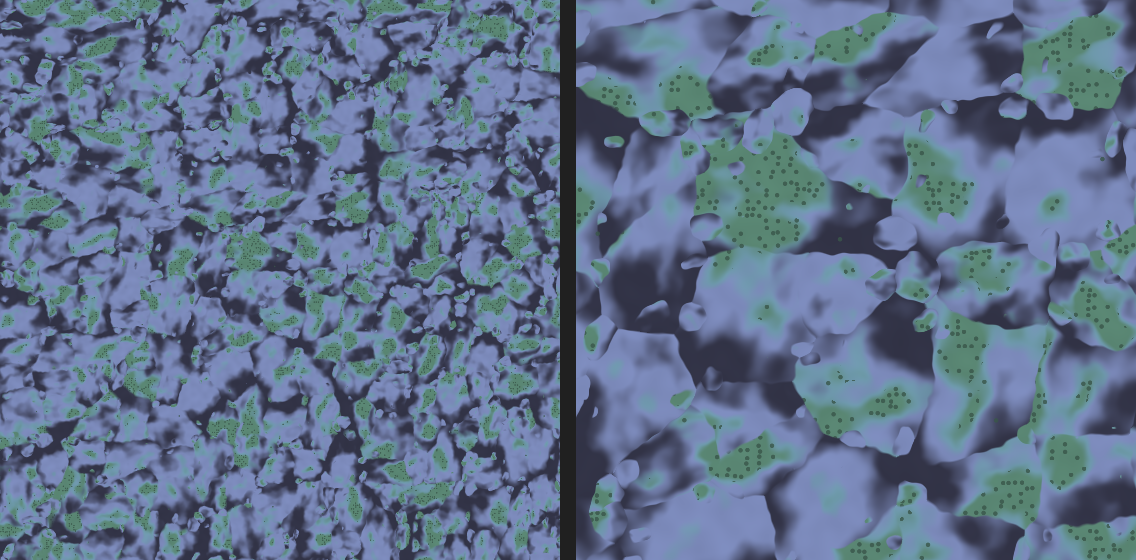
Left, the full canvas; right, a detail of the centre.
This texture is drawn by a WebGL 1 fragment shader. Its source:

```glsl
precision highp float;
// Packed mineral grains: periwinkle stones with dark shaded sides and speckled green moss.

#define LARGE_GRAINS 14.0
#define SMALL_GRAINS 29.0
#define SMALL_BIAS 0.52
#define EDGE_WOBBLE 0.0055
#define EDGE_JAG 0.0022
#define CROWDING 0.13
#define SPECKLES 270.0
#define SPECKLE_SHARE 0.32
#define STONE vec3(0.487, 0.543, 0.735)
#define SHADOW vec3(0.195, 0.200, 0.275)
#define TEAL vec3(0.430, 0.600, 0.675)
#define MOSS vec3(0.350, 0.525, 0.450)

uniform vec2 u_resolution;

struct Grain {
  float cost;   // weighted distance to the grain centre
  vec2 local;   // position inside the grain, about -1 to 1
  vec2 seed;
};

Grain nearest, second;

vec2 hash2(vec2 p) {
  vec3 q = fract(p.xyx * vec3(0.1031, 0.1030, 0.0973));
  q += dot(q, q.yzx + 33.33);
  return fract((q.xx + q.yz) * q.zy);
}

vec2 gradientAt(vec2 cell) {
  float angle = 6.2832 * hash2(cell).x;
  return vec2(cos(angle), sin(angle));
}

// Gradient noise, about -0.7 to 0.7
float gradientNoise(vec2 p) {
  vec2 i = floor(p), f = fract(p);
  vec2 u = f * f * f * (f * (f * 6.0 - 15.0) + 10.0);
  vec2 e = vec2(1.0, 0.0);
  float a = dot(gradientAt(i), f);
  float b = dot(gradientAt(i + e.xy), f - e.xy);
  float c = dot(gradientAt(i + e.yx), f - e.yx);
  float d = dot(gradientAt(i + e.xx), f - e.xx);
  return mix(mix(a, b, u.x), mix(c, d, u.x), u.y);
}

vec2 noise2(vec2 p) {
  return vec2(gradientNoise(p), gradientNoise(p + 47.3));
}

// Keep the two closest grains of one jittered grid
void scatterGrains(vec2 p, float density, float bias) {
  vec2 base = floor(p * density);
  for (int y = -2; y <= 2; y++) {
    for (int x = -2; x <= 2; x++) {
      vec2 cell = base + vec2(float(x), float(y));
      vec2 seed = hash2(cell + density * 7.0);
      vec2 shape = hash2(cell + density * 13.0 + 5.0);
      vec2 offset = p * density - cell - 0.5 - 0.8 * (seed - 0.5);
      float tilt = 0.5 * (shape.x + seed.y - 1.0);
      float c = cos(tilt), s = sin(tilt);
      float aspect = exp2(0.9 * (shape.x - 0.5));
      vec2 halfSize = mix(0.42, 0.75, shape.y) * vec2(aspect, 1.0 / aspect);
      vec2 local = mat2(c, -s, s, c) * offset / halfSize;
      vec2 cube = abs(local * local * local);
      float cost = pow(cube.x + cube.y + 1e-6, 0.3333) + bias;
      if (cost < nearest.cost) {
        second = nearest;
        nearest = Grain(cost, local, seed);
      } else if (cost < second.cost) {
        second = Grain(cost, local, seed);
      }
    }
  }
}

// Soft dots, one chance per fine cell
float speckle(vec2 p, float amount) {
  vec2 cell = floor(p * SPECKLES);
  vec2 center = 0.5 + 0.4 * (hash2(cell) - 0.5);
  float blur = 0.5 * SPECKLES / u_resolution.y;
  float dist = length(fract(p * SPECKLES) - center);
  float present = step(hash2(cell + 91.0).x, SPECKLE_SHARE * amount);
  return present * (1.0 - smoothstep(0.36 - blur, 0.36 + blur, dist));
}

vec3 shadeGrain(Grain g, vec2 p) {
  vec2 q = g.local, shift = g.seed * 170.0;
  vec2 traits = hash2(g.seed * 311.0 + 3.0);
  float angle = 6.2832 * traits.x;
  float shade = 0.48 * dot(q, vec2(cos(angle), sin(angle)))
    + 1.15 * gradientNoise(q * 1.1 + shift)
    + 0.45 * gradientNoise(q * 2.7 + shift.yx)
    + 1.1 * traits.y * (length(q) - 0.6);
  float moss = 0.9 * (g.seed.x - 0.5) - shade
    + 0.7 * gradientNoise(q * 1.5 + shift + 31.0);
  float green = smoothstep(0.40, 0.75, moss);

  vec3 color = mix(STONE, TEAL, smoothstep(0.17, 0.48, moss));
  color = mix(color, MOSS, green);
  color = mix(color, SHADOW, smoothstep(-0.12, 0.62, shade));
  color *= 1.0 + 0.05 * gradientNoise(p * 75.0);
  return mix(color, MOSS * 0.64, 0.8 * speckle(p, green));
}

void main() {
  vec2 p = gl_FragCoord.xy / u_resolution.y;

  // Ragged outlines, with grains packed tighter toward the top right
  vec2 warped = p + CROWDING * p * p
    + EDGE_WOBBLE * noise2(p * 38.0) + EDGE_JAG * noise2(p * 130.0);
  nearest = Grain(9.0, vec2(0.0), vec2(0.0));
  second = nearest;
  scatterGrains(warped, LARGE_GRAINS, 0.0);
  scatterGrains(warped, SMALL_GRAINS, SMALL_BIAS);

  // Blend across about one pixel at each boundary
  float edgeWidth = 4.0 * LARGE_GRAINS / u_resolution.y;
  float inside = smoothstep(-edgeWidth, edgeWidth, second.cost - nearest.cost);
  vec3 color = mix(shadeGrain(second, p), shadeGrain(nearest, p), inside);
  gl_FragColor = vec4(color, 1.0);
}
```
